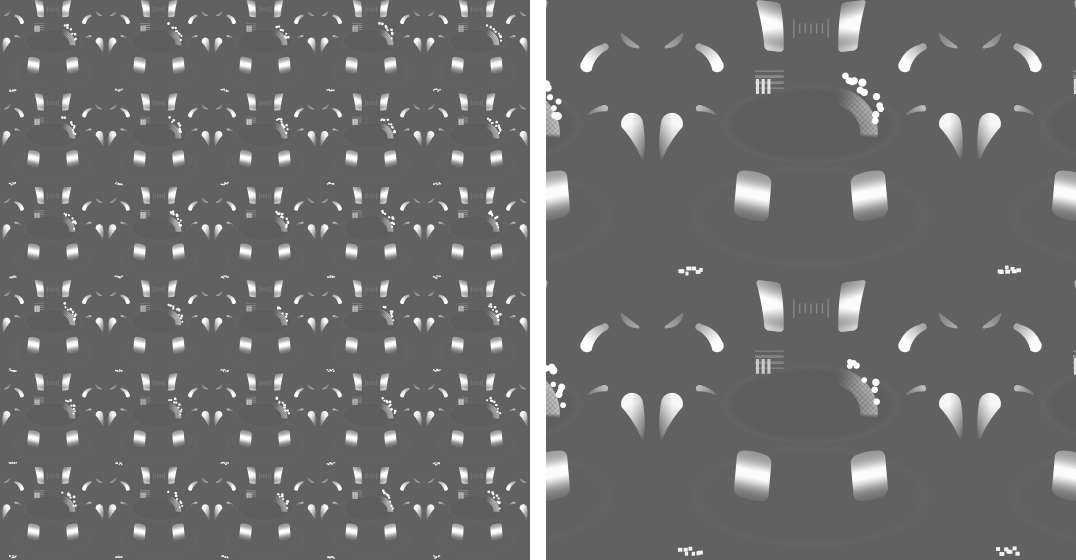
Left, the full canvas; right, a detail of the centre.
A Shadertoy shader for this pattern:

```glsl
// Grey tile of mirrored glossy blocks, petals and hearts, with a meshed arc,
// loose white beads and specks that differ in each cell. Shapes are distance
// functions in a cell of 145 by 128 units, y down; whole repeats make it tile.

const vec2 REPEATS = vec2(5.0, 6.0);
const vec2 CELL = vec2(145.0, 128.0);
const float GROUND = 0.38;
const float WHITE = 0.99;
const float MID_X = 72.5;
const vec2 ARC_CENTRE = vec2(82.0, 61.0);
const vec2 ARC_RADII = vec2(13.0, 21.0);
const int BEADS = 12;
const float BEAD_SIZE = 1.55;
const int SPECKS = 7;
const float WEAR = 0.10;

float unitsPerPixel() { return CELL.y * REPEATS.y / iResolution.y; }

float cover(float d) { return clamp(0.5 - d / unitsPerPixel(), 0.0, 1.0); }

float bell(float x, float width) { return exp(-x * x / (width * width)); }

vec3 hash3(vec3 p) {
    p = fract(p * vec3(0.1031, 0.1030, 0.0973));
    p += dot(p, p.yxz + 33.33);
    return fract((p.xxy + p.yxx) * p.zyx);
}

float box(vec2 p, vec2 halfSize, float corner) {
    vec2 q = abs(p) - halfSize + corner;
    return length(max(q, 0.0)) + min(max(q.x, q.y), 0.0) - corner;
}

// Tapered, bent stroke: x is distance, y is position along it.
vec2 petal(vec2 p, vec2 a, vec2 b, float ra, float rb, float bend) {
    vec2 ab = b - a;
    float h = clamp(dot(p - a, ab) / dot(ab, ab), 0.0, 1.0);
    vec2 spine = a + ab * h + normalize(vec2(-ab.y, ab.x)) * bend * 4.0 * h * (1.0 - h);
    return vec2(length(p - spine) - mix(ra, rb, h), h);
}

void paint(inout float tone, float shade, float alpha) {
    tone = mix(tone, min(shade, WHITE), clamp(alpha, 0.0, 1.0));
}

// Faint body and the shapes mirrored about the cell's middle.
void paintMirrored(inout float tone, vec2 m, float wear) {
    float body = length((m - vec2(0.0, 57.0)) / vec2(39.0, 17.0));
    float base = length((m - vec2(0.0, 99.0)) / vec2(52.0, 22.0));
    tone -= 0.010 * smoothstep(1.05, 0.85, body);
    tone += 0.012 * bell(body - 1.0, 0.05) + 0.008 * bell(base - 1.0, 0.06);

    // Upper blocks, narrowing and leaning inward
    float t = (m.y - 12.0) / 11.5;
    vec2 q = vec2(m.x - 17.6 + 1.4 * t - 0.6 * t * t, m.y - 12.0 + 0.12 * (m.x - 18.0));
    float d = box(q, vec2(4.9 - 0.6 * t, 11.3), 1.8);
    paint(tone, 0.58 + 0.45 * bell(q.y + 1.0, 6.0) + 0.2 * bell(q.y - 11.0, 3.0) + 0.015 * q.x, cover(d));

    // Lower blocks, a white band fading into the ground
    q = m - vec2(26.6, 89.5);
    q.x -= 0.09 * q.y;
    q.y += 0.20 * q.x;
    d = box(q, vec2(8.0, 11.0 - 0.02 * q.x * q.x), 2.5);
    float gloss = 0.60 + 0.44 * bell(q.y + 1.0 + wear * 8.0, 5.0) + wear * 0.3;
    paint(tone, gloss, cover(d) * (1.0 - 0.75 * smoothstep(3.0, 11.5, q.y)));

    // Bright side petals
    vec2 s = petal(m, vec2(51.0, 21.5), vec2(42.8, 30.0), 1.7, 3.0, 1.4);
    paint(tone, 0.66 + 0.40 * s.y, cover(s.x));

    // Dim crescents and short smears
    s = petal(m, vec2(58.5, 15.5), vec2(66.0, 21.5), 0.4, 0.7, 0.9);
    s.x -= 0.9 * sin(3.1416 * s.y);
    paint(tone, 0.50 + 0.16 * s.y, cover(s.x));
    s = petal(m, vec2(44.0, 52.0), vec2(51.0, 49.5), 0.5, 1.5, -0.5);
    paint(tone, 0.48 + 0.25 * s.y, cover(s.x));

    // Heart halves meeting across the cell edge
    s = petal(m, vec2(63.4, 56.6), vec2(68.2, 72.0), 5.0, 0.6, -0.7);
    paint(tone, 0.97 - 0.34 * s.y - 0.035 * max(m.x - 63.0, 0.0), cover(s.x));

    // Spring of fine ticks
    float tick = abs(fract(m.x / 2.6 + 0.5) - 0.5) * 2.6 - 0.35;
    float tall = mix(2.2, 4.5, smoothstep(6.5, 8.0, m.x));
    d = max(max(tick, abs(m.y - 13.0) - tall), m.x - 9.2);
    paint(tone, 0.52, cover(d));
}

// Stack of short bars to the left of the middle.
void paintBars(inout float tone, vec2 p, vec3 rnd) {
    float row = abs(fract(p.y / 2.8) - 0.5) * 2.8 - 0.6;
    float column = abs(fract(p.x / 2.6) - 0.5) * 2.6 - 0.7;
    float rows = max(row, box(p - vec2(53.5, 36.4), vec2(6.5, 4.2), 0.0));
    float columns = max(column, box(p - vec2(50.6, 39.5), vec2(3.9, 3.2 + rnd.x), 0.0));
    paint(tone, 0.54 + 0.12 * rnd.y, cover(rows) * 0.8);
    paint(tone, 0.78 + 0.20 * rnd.z, cover(columns));
}

// Meshed arc with beads strewn along its outer rim.
void paintArc(inout float tone, vec2 p, vec2 id, float wear) {
    vec2 v = (p - ARC_CENTRE) * vec2(1.0, -1.0);
    float r = length(v), angle = atan(v.y, v.x);
    float band = max(ARC_RADII.x - r, r - ARC_RADII.y);
    float span = smoothstep(-0.12, 0.02, angle) * (1.0 - smoothstep(0.65, 1.5, angle));
    float mesh = sin(p.x * 2.6) * sin(p.y * 2.6);
    paint(tone, 0.56 + 0.016 * (r - ARC_RADII.x) + 0.06 * mesh + wear, cover(band) * span);
    for (int i = 0; i < BEADS; i++) {
        vec3 rnd = hash3(vec3(id, float(i)) + 7.0);
        float along = (float(i) + rnd.x) / float(BEADS);
        float a = mix(0.25, 1.42, along);
        vec2 bead = mix(22.0, 27.0, along) * vec2(cos(a), sin(a)) + (rnd.yz - 0.5) * 5.0;
        float present = step(0.2, fract(rnd.x * 7.3 + rnd.y));
        paint(tone, WHITE, present * cover(length(v - bead) - BEAD_SIZE * mix(0.8, 1.2, rnd.z)));
    }
}

// Tiny random specks near the foot of the cell.
void paintSpecks(inout float tone, vec2 p, vec2 id) {
    for (int i = 0; i < SPECKS; i++) {
        vec3 rnd = hash3(vec3(id, float(i)) + 41.0);
        vec2 spot = vec2(12.5 + 10.0 * (float(i) + rnd.x) / float(SPECKS), 122.2 + 3.2 * rnd.y);
        paint(tone, 0.95, cover(box(p - spot, vec2(0.7 + 0.5 * rnd.z, 0.9), 0.3)));
    }
}

void mainImage(out vec4 fragColor, in vec2 fragCoord) {
    vec2 grid = fragCoord / iResolution.xy * REPEATS;
    vec2 id = mod(floor(grid), REPEATS);
    vec2 p = fract(grid) * CELL;
    p.y = CELL.y - p.y;
    vec3 rnd = hash3(vec3(id, 3.0));
    float wear = (rnd.x - 0.5) * WEAR;

    float tone = GROUND;
    paintMirrored(tone, vec2(abs(p.x - MID_X), p.y), wear);
    paintBars(tone, p, rnd);
    paintArc(tone, p, id, wear);
    paintSpecks(tone, p, id);
    fragColor = vec4(vec3(tone), 1.0);
}
```
